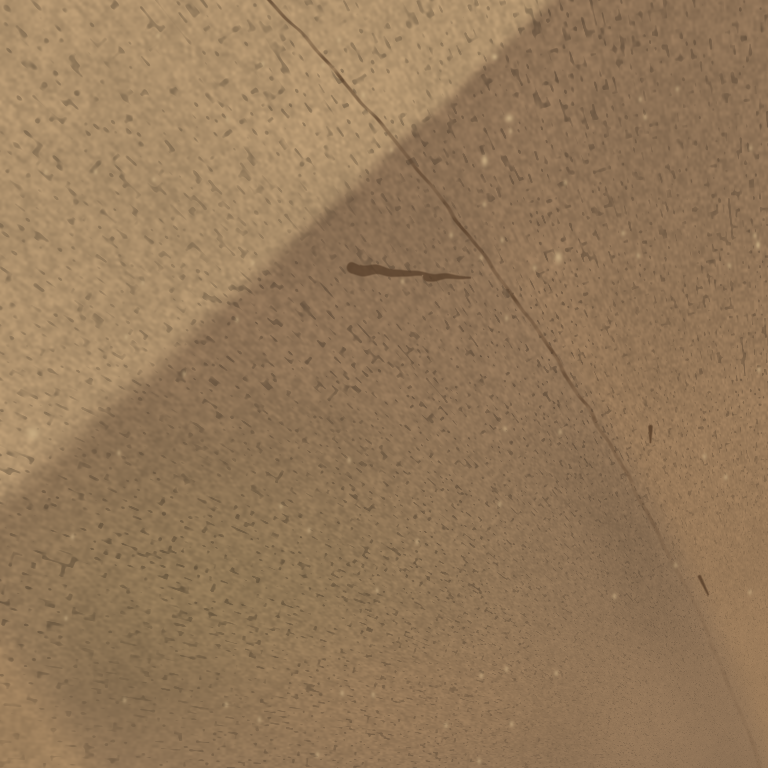
This texture is drawn by a WebGL 2 fragment shader. Its source:

```glsl
#version 300 es
precision highp float;
// Sunlit grainy pavement crossed by a diagonal shadow, a curved joint and a twig.
#define LIT vec3(0.685, 0.570, 0.425)
#define SHADE vec3(0.558, 0.448, 0.338)
#define OLIVE vec3(0.555, 0.460, 0.330)
#define WARM vec3(0.605, 0.480, 0.350)
#define CORNER_LIT vec3(0.625, 0.505, 0.365)
#define CHIP vec3(0.800, 0.690, 0.520)
#define BARK vec3(0.330, 0.235, 0.155)
#define FOCUS vec2(1.02, -0.03)
#define GRAIN 0.24
#define SPECK 0.21
uniform vec2 u_resolution;
out vec4 fragColor;

float hash(vec2 p) {
  vec3 q = fract(vec3(p.xyx) * 0.1031);
  q += dot(q, q.yzx + 33.33);
  return fract((q.x + q.y) * q.z);
}

float noise(vec2 p) {
  vec2 i = floor(p), f = fract(p);
  f = f * f * (3.0 - 2.0 * f);
  return mix(mix(hash(i), hash(i + vec2(1, 0)), f.x),
             mix(hash(i + vec2(0, 1)), hash(i + vec2(1, 1)), f.x), f.y);
}

float fbm(vec2 p) {
  float sum = 0.0, amp = 0.5;
  for (int i = 0; i < 4; i++) {
    sum += amp * noise(p);
    p = mat2(1.6, 1.2, -1.2, 1.6) * p + 7.3;
    amp *= 0.5;
  }
  return sum;
}

// Soft elliptical blob, one at its centre
float blob(vec2 p, vec2 centre, vec2 size) {
  vec2 d = (p - centre) / size;
  return exp(-dot(d, d));
}

// Tapered stroke: full at a, thin at b
float stroke(vec2 p, vec2 a, vec2 b, float wa, float wb) {
  vec2 ab = b - a;
  float t = clamp(dot(p - a, ab) / dot(ab, ab), 0.0, 1.0);
  float w = mix(wa, wb, t);
  return 1.0 - smoothstep(w - 0.0015, w + 0.0015, length(p - a - ab * t));
}

void main() {
  vec2 uv = gl_FragCoord.xy / u_resolution;
  vec2 ray = vec2(FOCUS.x - uv.x, uv.y - FOCUS.y);
  float reach = length(ray);
  vec2 polar = vec2(atan(ray.y, ray.x), log(reach));
  float mottle = fbm(uv * 7.0) - 0.47;

  // Shaded ground with broad tints
  float jointX = 0.99 - 0.342 * uv.y - 0.296 * uv.y * uv.y;
  float side = uv.x - jointX;
  vec3 col = mix(SHADE, OLIVE, blob(uv, vec2(0.28, 0.22), vec2(0.35, 0.22)));
  col = mix(col, WARM, smoothstep(-0.01, 0.04, side) * (1.0 - smoothstep(0.25, 0.85, uv.y)));
  col = mix(col, WARM, 0.55 * blob(uv, vec2(0.55, 0.08), vec2(0.28, 0.10)));
  col *= 1.0 - 0.07 * blob(vec2(side, uv.y), vec2(-0.05, 0.27), vec2(0.05, 0.20));
  col *= 1.0 - 0.05 * blob(uv, vec2(0.20, 0.09), vec2(0.13, 0.05));

  // Sunlight above the diagonal edge and in the lower left corner
  float edge = uv.y - (0.35 + 0.85 * uv.x + 0.08 * uv.x * uv.x);
  edge += 0.012 * (noise(uv * 16.0) - 0.5);
  float soft = mix(0.034, 0.016, smoothstep(0.0, 0.6, uv.x));
  float lit = smoothstep(-soft, soft, edge);
  col *= 1.0 - 0.035 * exp(-abs(edge) * 14.0) * (1.0 - lit);
  vec3 sun = LIT * (1.0 - 0.04 * blob(uv, vec2(0.16, 0.78), vec2(0.14)));
  col = mix(col, sun, lit);
  float corner = 1.0 - smoothstep(-0.07, 0.04, uv.y + 1.35 * uv.x - 0.18);
  col = mix(col, CORNER_LIT, corner);
  col *= 1.0 + 0.11 * mottle;

  // Grain stretched along rays from the lower right corner
  float fine = noise(polar * vec2(240.0, 140.0));
  float coarse = noise(polar * vec2(110.0, 75.0) + 31.0);
  float even = noise(uv * 210.0);
  float strength = mix(0.35, 1.0, smoothstep(0.05, 0.6, reach));
  strength *= 1.0 - 0.4 * blob(uv, vec2(0.15, 0.06), vec2(0.25, 0.08));
  col *= 1.0 + GRAIN * strength * (0.45 * fine + 0.25 * coarse + 0.30 * even - 0.5);
  float pits = smoothstep(0.73, 0.93, noise(polar * vec2(190.0, 105.0) + 83.0));
  col *= 1.0 - SPECK * strength * pits * (0.8 + mottle);

  // Scattered pale chips, one candidate per cell
  vec2 cell = floor(uv * 28.0);
  vec2 spot = 0.2 + 0.6 * vec2(hash(cell + 5.0), hash(cell + 19.0));
  float rarity = step(0.91, hash(cell + 47.0));
  col = mix(col, CHIP, 0.5 * rarity * blob(fract(uv * 28.0), spot, vec2(0.08, 0.11)));
  float chips = blob(uv, vec2(0.663, 0.846), vec2(0.005)) + blob(uv, vec2(0.631, 0.791), vec2(0.004, 0.007))
              + blob(uv, vec2(0.727, 0.665), vec2(0.005, 0.007)) + blob(uv, vec2(0.043, 0.436), vec2(0.008))
              + blob(uv, vec2(0.987, 0.681), vec2(0.003, 0.005)) + blob(uv, vec2(0.644, 0.926), vec2(0.004));
  col = mix(col, CHIP, 0.8 * min(chips, 1.0));

  // Curved joint, fading toward the lower right
  float wobble = 0.005 * (noise(vec2(uv.y * 45.0, 3.0)) - 0.5);
  float crack = 1.0 - smoothstep(0.0008, 0.0036, abs(side + wobble) * 0.8);
  float broken = 0.35 + 0.65 * noise(vec2(uv.y * 90.0, 9.0));
  col = mix(col, BARK, 0.75 * crack * broken * mix(0.2, 1.0, smoothstep(0.2, 0.6, uv.y)));

  // Twig and two small dark slivers
  vec2 bent = uv + vec2(0.0, 0.005 * (noise(vec2(uv.x * 55.0, 1.0)) - 0.5));
  float twig = stroke(bent, vec2(0.459, 0.650), vec2(0.548, 0.643), 0.0075, 0.0022);
  twig = max(twig, stroke(bent, vec2(0.556, 0.640), vec2(0.612, 0.638), 0.0055, 0.0012));
  twig = max(twig, stroke(bent, vec2(0.470, 0.653), vec2(0.560, 0.643), 0.0040, 0.0020));
  col = mix(col, BARK, 0.72 * twig);
  float slivers = stroke(uv, vec2(0.847, 0.444), vec2(0.847, 0.424), 0.0028, 0.0010);
  slivers = max(slivers, stroke(uv, vec2(0.911, 0.249), vec2(0.922, 0.226), 0.0022, 0.0012));
  col = mix(col, BARK, 0.8 * slivers);

  fragColor = vec4(clamp(col, 0.0, 1.0), 1.0);
}
```
